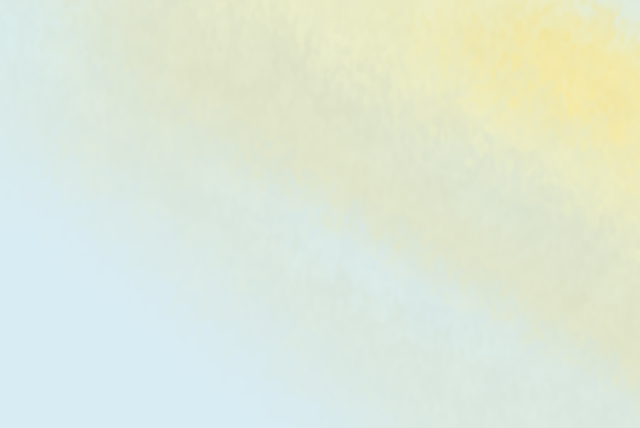
Write a WebGL 1 fragment shader that draws this background.

```glsl
precision highp float;
// Pale blue sky washed by mottled diagonal bands of olive and a warm yellow glow.

uniform vec2 u_resolution;

vec2 hash2(vec2 cell) {
  vec2 h = vec2(dot(cell, vec2(127.1, 311.7)), dot(cell, vec2(269.5, 183.3)));
  return fract(sin(h) * 43758.5);
}

// Soft cellular noise: random cell values blended by distance, centred on zero
vec2 softCells(vec2 p) {
  vec2 base = floor(p);
  vec2 sum = vec2(0.0);
  float total = 0.0;
  for (int j = -1; j <= 1; j++) {
    for (int i = -1; i <= 1; i++) {
      vec2 cell = base + vec2(float(i), float(j));
      vec2 toSeed = cell + hash2(cell) - p;
      float weight = exp(-6.0 * dot(toSeed, toSeed));
      sum += weight * (hash2(cell + 57.0) - 0.5);
      total += weight;
    }
  }
  return sum / total;
}

// Elliptical Gaussian with its long axis turned by the given angle
float glow(vec2 p, vec2 centre, float angle, vec2 radii) {
  float c = cos(angle), s = sin(angle);
  vec2 q = mat2(c, -s, s, c) * (p - centre) / radii;
  return exp(-dot(q, q));
}

void main() {
  vec2 uv = gl_FragCoord.xy / u_resolution;
  vec2 p = uv * vec2(1.5, 1.0);

  // Frosted displacement: fine upright flecks over broader blotches
  vec2 fleck = softCells(p * vec2(75.0, 48.0));
  vec2 blotch = softCells(p * 15.0 + 9.0);
  p += 0.07 * fleck + 0.035 * blotch;

  vec3 sky = vec3(0.848, 0.925, 0.953);
  vec3 haze = vec3(0.857, 0.91, 0.875);
  vec3 olive = vec3(0.882, 0.895, 0.775);
  vec3 cream = vec3(0.913, 0.924, 0.785);
  vec3 yellow = vec3(0.955, 0.91, 0.64);

  // Height above the lower edge of the diagonal band
  float rise = p.y + 0.594 * p.x - 0.953;

  // Haze and olive bands
  vec3 color = mix(sky, haze, smoothstep(0.48, 0.95, p.y + 0.85 * p.x));
  color = mix(color, sky, 0.4 * glow(p, vec2(0.9, 0.35), -0.55, vec2(0.33, 0.07)));
  color = mix(color, olive, 0.35 * glow(p, vec2(0.33, 0.74), -0.3, vec2(0.3, 0.15)));
  color = mix(color, olive, 0.85 * smoothstep(-0.07, 0.13, rise));

  // Cream upper area and the cooler strip below it
  color = mix(color, cream, smoothstep(0.24, 0.48, rise));
  color = mix(color, vec3(0.86, 0.9, 0.825),
              0.75 * glow(p, vec2(1.15, 0.54), -0.55, vec2(0.28, 0.09)));

  // Yellow glow, broken up by the flecks
  float warmth = glow(p, vec2(1.29, 0.855), -0.3, vec2(0.28, 0.13))
               + 0.5 * glow(p, vec2(1.5, 0.7), -1.0, vec2(0.22, 0.13));
  color = mix(color, yellow, min(warmth, 1.0) * (0.85 + 0.35 * fleck.x));

  // Cool upper corners and left side
  color = mix(color, vec3(0.87, 0.92, 0.875),
              0.9 * glow(p, vec2(1.5, 1.02), -0.5, vec2(0.19, 0.09)));
  color = mix(color, vec3(0.85, 0.928, 0.93),
              0.8 * glow(p, vec2(0.0, 1.0), 0.0, vec2(0.25, 0.3)));

  // Faint tonal grain where the wash is dense
  color += 0.012 * (fleck.y + blotch.x) * smoothstep(0.5, 1.0, p.y + 0.85 * p.x);

  gl_FragColor = vec4(color, 1.0);
}
```
